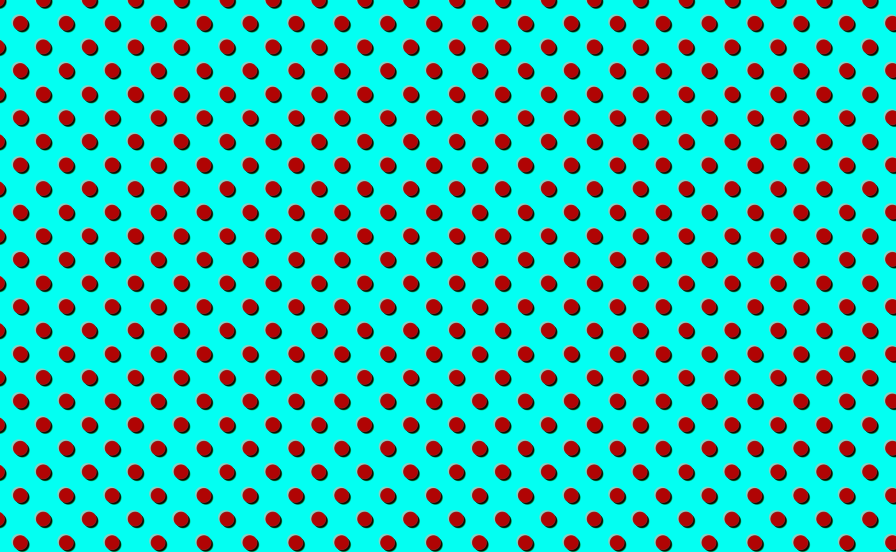
This pattern is drawn by a Shadertoy shader. Its source:

```glsl
// Staggered red dots on cyan, each with a pale upper-left rim and a dark lower-right shadow.

// Soft coverage of a disc, with an edge about one pixel wide.
float disc(vec2 p, float radius) {
    float soft = 0.7 / iResolution.y;
    return 1.0 - smoothstep(-soft, soft, length(p) - radius);
}

// Offset from the nearest dot centre; odd rows shift by half a column.
vec2 staggeredCell(vec2 p) {
    vec2 spacing = vec2(0.08316, 0.04277);
    vec2 grid = (p - vec2(0.0369, 0.0169)) / spacing;
    float row = floor(grid.y + 0.5);
    grid.x += 0.5 * mod(row, 2.0);
    return (grid - floor(grid + 0.5)) * spacing;
}

void mainImage(out vec4 fragColor, in vec2 fragCoord) {
    vec2 p = staggeredCell(fragCoord / iResolution.y);
    vec2 lightDir = normalize(vec2(-1.0, 1.0));

    vec3 cyan = vec3(0.01, 1.0, 0.95);
    vec3 paleRim = vec3(0.56, 0.80, 0.76);
    vec3 greenFringe = vec3(0.0, 0.69, 0.39);
    vec3 shadow = vec3(0.02, 0.06, 0.03);
    vec3 brownEdge = vec3(0.51, 0.17, 0.16);
    vec3 red = vec3(0.69, 0.015, 0.015);

    // Raised rim and cast shadow
    vec3 color = mix(cyan, paleRim, disc(p - 0.0043 * lightDir, 0.0131));
    color = mix(color, greenFringe, disc(p + 0.0056 * lightDir, 0.0130));
    color = mix(color, shadow, disc(p + 0.0043 * lightDir, 0.0129));

    // Dot face with a muted edge
    color = mix(color, brownEdge, disc(p, 0.0134));
    color = mix(color, red, disc(p, 0.0124));

    fragColor = vec4(color, 1.0);
}
```
